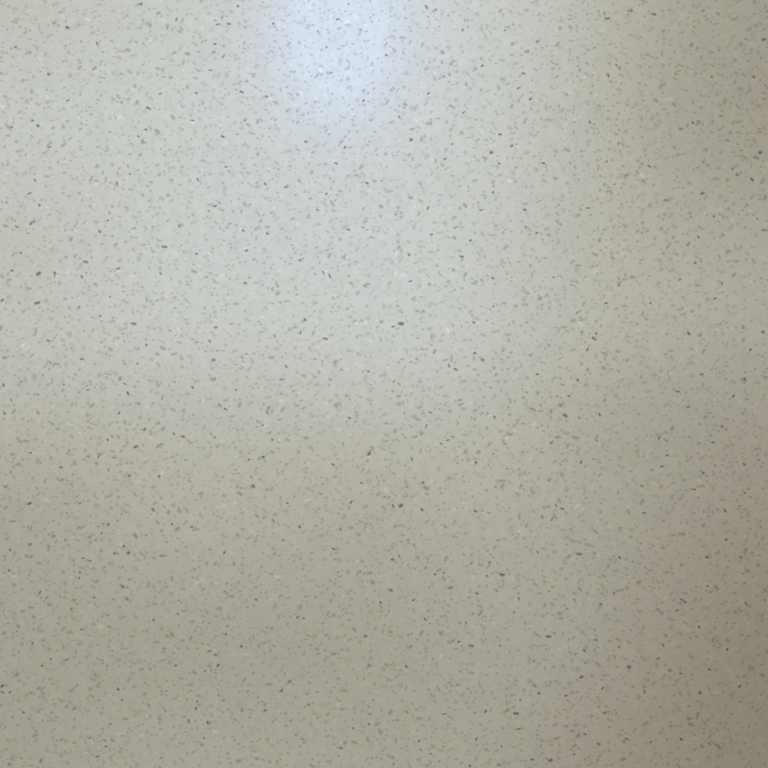
This texture is drawn by a Shadertoy shader. Its source:

```glsl
// Speckled pale stone slab under a soft lamp: warm grey base, fine chips and a cool glow.
#define FINE_CELLS 165.0
#define COARSE_CELLS 100.0
#define FINE_DENSITY 0.50
#define COARSE_DENSITY 0.36
#define CHIP_CONTRAST 0.23
#define GRAIN_AMOUNT 0.022
#define CLOUD_AMOUNT 0.035
#define GLOW_CENTER vec2(0.44, 0.965)
#define GLOW_STRENGTH 0.11

const vec3 SHADE_COLOR = vec3(0.54, 0.51, 0.455);
const vec3 STONE_COLOR = vec3(0.695, 0.69, 0.637);
const vec3 LIGHT_COLOR = vec3(0.785, 0.80, 0.78);
const vec3 GLOW_COLOR = vec3(0.84, 0.885, 0.945);

float hash(vec2 p) {
    return fract(sin(dot(p, vec2(127.1, 311.7))) * 43758.5453);
}

float valueNoise(vec2 p) {
    vec2 cell = floor(p), f = fract(p);
    f = f * f * (3.0 - 2.0 * f);
    float low = mix(hash(cell), hash(cell + vec2(1.0, 0.0)), f.x);
    float high = mix(hash(cell + vec2(0.0, 1.0)), hash(cell + 1.0), f.x);
    return mix(low, high, f.y);
}

// Brightness of the slab: vertical falloff, dim right side, lamp halo, faint clouds
float lighting(vec2 p) {
    float light = mix(0.625, 0.79, smoothstep(-0.05, 0.9, p.y));
    light -= 0.125 * smoothstep(0.55, 1.05, p.x);
    light -= 0.02 * smoothstep(0.25, 0.0, p.x);
    light -= 0.07 * smoothstep(0.45, 0.0, distance(p, vec2(1.0)));
    light += 0.025 * exp(-pow((p.y - 0.57) / 0.10, 2.0));
    vec2 toLamp = (p - GLOW_CENTER) / vec2(0.085, 0.12);
    light += GLOW_STRENGTH * exp(-dot(toLamp, toLamp));
    light += 0.045 * exp(-0.09 * dot(toLamp, toLamp));
    return light + CLOUD_AMOUNT * (valueNoise(p * vec2(4.0, 6.0) + 7.0) - 0.5);
}

vec3 stoneTint(float light) {
    vec3 color = mix(SHADE_COLOR, STONE_COLOR, clamp((light - 0.51) / 0.18, 0.0, 1.0));
    color = mix(color, LIGHT_COLOR, clamp((light - 0.69) / 0.11, 0.0, 1.0));
    return mix(color, GLOW_COLOR, clamp((light - 0.80) / 0.10, 0.0, 1.0));
}

// Blends one layer of soft chips, mostly faint grey-brown with rare dark and white ones
vec3 addChips(vec3 color, vec2 p, float cells, float density, float seed) {
    vec2 base = floor(p * cells);
    float blur = 0.7 / iResolution.y * cells + 0.10;
    for (int j = -1; j <= 1; j++) {
        for (int i = -1; i <= 1; i++) {
            vec2 cell = base + vec2(i, j);
            vec2 id = cell + seed;
            if (hash(id) > density) continue;
            vec2 center = cell + vec2(hash(id + 11.3), hash(id + 23.7));
            float angle = (hash(id + 31.9) - 0.5) * 2.6;
            vec2 axis = vec2(cos(angle), sin(angle));
            vec2 d = p * cells - center;
            d = vec2(dot(d, axis), dot(d, vec2(-axis.y, axis.x)));
            float halfLength = mix(0.18, 0.40, hash(id + 43.1));
            float halfWidth = mix(0.11, 0.20, hash(id + 57.5));
            float spine = max(halfLength - halfWidth, 0.0);
            d.x -= clamp(d.x, -spine, spine);
            float cover = 1.0 - smoothstep(-blur, blur, length(d) - halfWidth);
            float kind = hash(id + 71.3);
            float depth = CHIP_CONTRAST * mix(0.15, 0.85, pow(hash(id + 83.9), 2.0));
            depth = kind > 0.965 ? CHIP_CONTRAST * 1.7 : depth;
            vec3 tint = mix(vec3(0.97, 1.0, 1.02), vec3(1.04, 0.98, 0.91), hash(id + 97.1));
            vec3 chip = color * (1.0 - depth) * mix(vec3(1.0), tint, 0.6);
            chip = kind < 0.03 ? color * 1.08 : chip;
            color = mix(color, chip, cover);
        }
    }
    return color;
}

void mainImage(out vec4 fragColor, in vec2 fragCoord) {
    vec2 p = fragCoord / iResolution.xy;
    vec2 surface = fragCoord / iResolution.y;

    // Lit base with a soft, fine mottling
    vec3 color = stoneTint(lighting(p));
    float grain = valueNoise(surface * 240.0) + valueNoise(surface * 110.0 + 40.0) - 1.0;
    color *= 1.0 + GRAIN_AMOUNT * grain;

    // Scattered chips in two sizes
    color = addChips(color, surface, FINE_CELLS, FINE_DENSITY, 3.0);
    color = addChips(color, surface, COARSE_CELLS, COARSE_DENSITY, 191.0);
    fragColor = vec4(clamp(color, 0.0, 1.0), 1.0);
}
```
